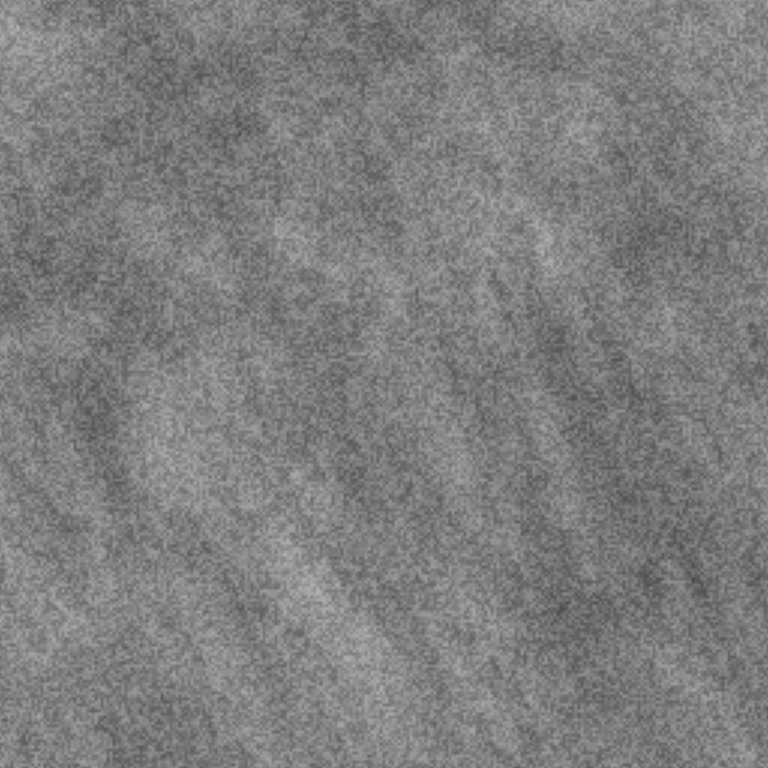
Give the GLSL for this texture, as a WebGL 1 fragment shader.

```glsl
precision highp float;
// Grey, softly grained surface with cloudy blotches and slanted brushed streaks.
uniform vec2 u_resolution;

float hash(vec2 cell) {
  vec3 q = fract(cell.xyx * vec3(0.1031, 0.1030, 0.0973));
  q += dot(q, q.yzx + 33.33);
  return fract((q.x + q.y) * q.z);
}

// Smooth value noise, centred on zero
float noise(vec2 p) {
  vec2 cell = floor(p);
  vec2 f = fract(p);
  f = f * f * (3.0 - 2.0 * f);
  float low = mix(hash(cell), hash(cell + vec2(1.0, 0.0)), f.x);
  float high = mix(hash(cell + vec2(0.0, 1.0)), hash(cell + 1.0), f.x);
  return mix(low, high, f.y) - 0.5;
}

// Four octaves with slowly falling strength
float clouds(vec2 p) {
  float sum = 0.0;
  float strength = 0.1;
  for (int i = 0; i < 4; i++) {
    sum += strength * noise(p);
    p = mat2(0.8, 0.6, -0.6, 0.8) * p * 2.1 + 17.3;
    strength *= 0.84;
  }
  return sum;
}

// The same octaves without turning, so that stretched features stay aligned
float streaks(vec2 p) {
  float sum = 0.0;
  float strength = 0.1;
  for (int i = 0; i < 4; i++) {
    sum += strength * noise(p);
    p = p * 2.1 + 9.7;
    strength *= 0.84;
  }
  return sum;
}

void main() {
  vec2 uv = gl_FragCoord.xy / min(u_resolution.x, u_resolution.y);

  // Streaks fall steeply to the right and bend a little
  float across = dot(uv, vec2(0.89, 0.45)) + 0.07 * noise(uv * 2.5 + 41.0);
  float along = dot(uv, vec2(-0.45, 0.89));
  float brushed = streaks(vec2(across * 8.0, along * 2.2) + 60.0);

  // Blotches fill the upper left, streaks the lower and right parts
  float cloudy = clouds(uv * 5.0 + 23.0);
  float share = smoothstep(0.85, 0.2, uv.y - 0.3 * uv.x + 0.3 * noise(uv * 3.0 + 80.0));
  share = mix(0.1, 0.75, share);
  float relief = mix(cloudy, brushed, share) / length(vec2(1.0 - share, share));

  // Fine soft grain in two sizes
  float grain = 0.17 * noise(uv * 256.0)
              + 0.09 * noise(mat2(0.8, 0.6, -0.6, 0.8) * uv * 130.0 + 200.0);

  gl_FragColor = vec4(vec3(0.497 + relief + grain), 1.0);
}
```
